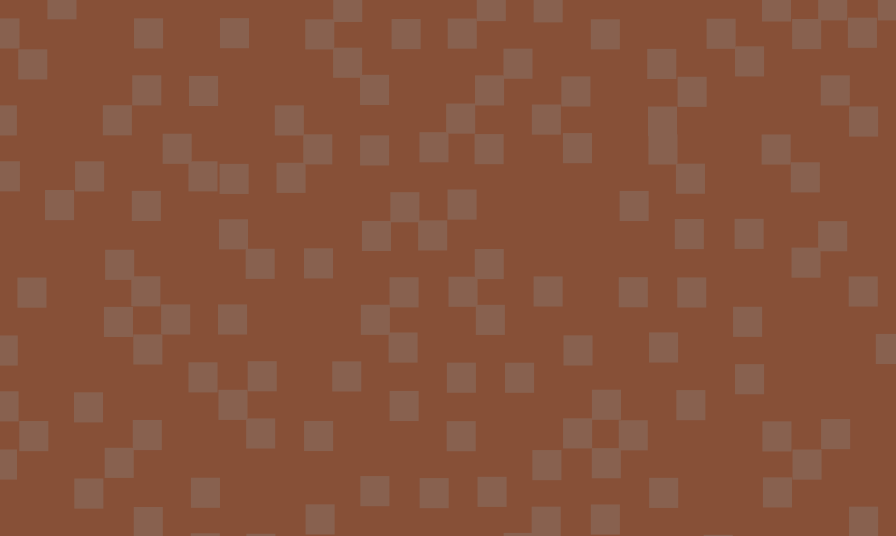
This pattern is drawn by a WebGL 1 fragment shader. Its source:

```glsl
precision highp float;
// Scattered, slightly misaligned dusty squares on a flat rust-brown ground.

uniform vec2 u_resolution;

// Lengths are fractions of the canvas height.
const vec3 GROUND_COLOR = vec3(0.530, 0.312, 0.216);
const vec3 SQUARE_COLOR = vec3(0.533, 0.382, 0.308);
const float PITCH = 0.0534;                     // grid spacing
const vec2 GRID_ORIGIN = vec2(-0.0193, 0.0015); // lower left corner of cell 0
const vec2 HALF_SIZE = vec2(0.0271, 0.0281);    // half extent of a square
const float JITTER = 0.0031;                    // largest shift from cell centre
const float EXTRA_CHANCE = 0.012;               // squares allowed to touch others
const float EDGE_PIXELS = 1.0;                  // width of the smoothed edge
const float SEED = 17.0;

float hash(vec2 cell, float salt) {
    vec3 p = fract(vec3(cell.xyx + salt + SEED) * vec3(0.1031, 0.1030, 0.0973));
    p += dot(p, p.yzx + 33.33);
    return fract((p.x + p.y) * p.z);
}

float rank(vec2 cell) {
    return hash(cell, 0.0);
}

// A cell is filled when it outranks its four side neighbours,
// which keeps squares apart; a few extras break that rule.
float isFilled(vec2 cell) {
    float rival = max(max(rank(cell + vec2(1.0, 0.0)), rank(cell - vec2(1.0, 0.0))),
                      max(rank(cell + vec2(0.0, 1.0)), rank(cell - vec2(0.0, 1.0))));
    float isPeak = step(rival, rank(cell));
    float isExtra = step(hash(cell, 211.0), EXTRA_CHANCE);
    return max(isPeak, isExtra);
}

// Antialiased coverage of an axis-aligned box centred on zero.
float boxCoverage(vec2 p, vec2 halfSize, float edge) {
    vec2 inside = clamp((halfSize - abs(p)) / edge + 0.5, 0.0, 1.0);
    return inside.x * inside.y;
}

void main() {
    vec2 p = gl_FragCoord.xy / u_resolution.y - GRID_ORIGIN;
    float edge = EDGE_PIXELS / u_resolution.y;
    vec2 home = floor(p / PITCH);

    // Squares overhang their cells, so the neighbours are checked too.
    float coverage = 0.0;
    for (int y = -1; y <= 1; y++) {
        for (int x = -1; x <= 1; x++) {
            vec2 cell = home + vec2(float(x), float(y));
            vec2 shift = vec2(hash(cell, 53.0), hash(cell, 127.0)) * 2.0 - 1.0;
            vec2 center = (cell + 0.5) * PITCH + shift * JITTER;
            coverage = max(coverage, isFilled(cell) * boxCoverage(p - center, HALF_SIZE, edge));
        }
    }

    gl_FragColor = vec4(mix(GROUND_COLOR, SQUARE_COLOR, coverage), 1.0);
}
```
